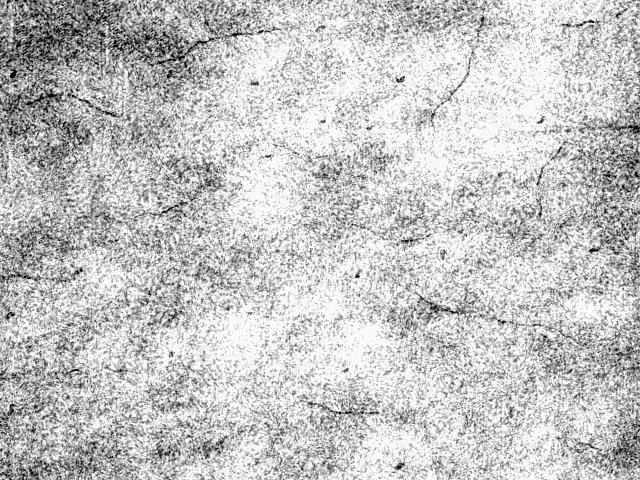
A WebGL 2 fragment shader for this texture:

```glsl
#version 300 es
precision highp float;

uniform vec2 u_resolution;
out vec4 fragColor;

#define GRAIN_SCALE 245.0
#define GRAIN_AMOUNT 0.80
#define PATCH_SCALE 9.0
#define PATCH_AMOUNT 0.47
#define SHADE_AMOUNT 1.0
#define CRACK_COUNT 15
#define CRACK_DEPTH 2.1
#define SCRATCH_COUNT 7
#define BLOT_SCALE 10.0
#define BLOT_CHANCE 0.14

float hash(vec2 p) {
    return fract(sin(dot(p, vec2(127.1, 311.7))) * 43758.5453);
}

mat2 rotation(float a) {
    float c = cos(a), s = sin(a);
    return mat2(c, -s, s, c);
}

// Value noise, 0 to 1
float noise(vec2 p) {
    vec2 i = floor(p), f = fract(p);
    f = f * f * (3.0 - 2.0 * f);
    return mix(mix(hash(i), hash(i + vec2(1, 0)), f.x),
               mix(hash(i + vec2(0, 1)), hash(i + vec2(1, 1)), f.x), f.y);
}

// Fine speckle with zero mean and unit spread
float grain(vec2 p) {
    p += 0.012 * vec2(noise(p * 23.0), noise(p * 23.0 + 40.0));
    float fine = noise(rotation(0.6) * p * GRAIN_SCALE * 1.5) - 0.5;
    float coarse = noise(rotation(1.1) * p * GRAIN_SCALE + 70.0) - 0.5;
    return (0.7 * fine + 0.7 * coarse) / 0.21;
}

// Clumped stains with zero mean and unit spread
float stains(vec2 p) {
    p = rotation(0.2) * p * vec2(0.85, 1.15) * PATCH_SCALE;
    float sum = 0.0, amp = 1.0;
    for (int i = 0; i < 4; i++) {
        sum += amp * (noise(p) - 0.5);
        p = rotation(0.7) * p * 2.1 + 17.0;
        amp *= 0.75;
    }
    return sum / 0.307;
}

// Broad dirt along the borders, heaviest at the upper left
float borderShade(vec2 uv) {
    float left = smoothstep(0.4, 0.0, uv.x) * mix(0.5, 1.1, uv.y);
    float top = smoothstep(0.7, 1.0, uv.y) * smoothstep(0.65, 0.1, uv.x);
    float right = smoothstep(0.85, 1.05, uv.x);
    float bottom = smoothstep(0.3, 0.0, uv.y) * smoothstep(0.7, 0.2, uv.x);
    return 1.2 * left + 0.9 * top + 1.3 * right + 0.5 * bottom - 0.33;
}

// Thin wandering cracks, mostly lying flat
float cracks(vec2 p, float aspect, float px) {
    float dark = 0.0;
    for (int i = 0; i < CRACK_COUNT; i++) {
        float k = float(i);
        float r1 = hash(vec2(k, 3.7)), r2 = hash(vec2(k, 9.1)), r3 = hash(vec2(k, 5.3));
        vec2 center = vec2(aspect * fract(k * 0.618 + 0.3), (k + r1) / float(CRACK_COUNT));
        float angle = (r2 - 0.5) * 0.9 + 1.2 * step(0.85, r3);
        float reach = mix(0.07, 0.25, r1 * r1);
        vec2 q = rotation(angle) * (p - center);
        float bend = 0.05 * (noise(vec2(q.x * 9.0, k * 7.0)) - 0.5)
                   + 0.008 * (noise(vec2(q.x * 60.0, k * 5.0)) - 0.5);
        float d = abs(q.y - bend);
        float width = mix(0.0004, 0.0014, r3);
        float line = 1.0 - smoothstep(width, width + 1.2 * px, d);
        float gaps = smoothstep(0.1, 0.5, noise(vec2(q.x * 35.0, k * 3.0 + 50.0)));
        float fade = smoothstep(reach, reach * 0.6, abs(q.x));
        dark += fade * (line * mix(0.25, 1.0, gaps) * mix(0.5, 1.0, r2) + 0.14 * exp(-d * 110.0));
    }
    return dark;
}

// Dark seam that thickens toward the right border
float seam(vec2 p, vec2 uv) {
    float grow = smoothstep(0.68, 1.0, uv.x);
    float d = abs(p.y - 0.73 - 0.012 * (noise(vec2(p.x * 12.0, 2.0)) - 0.5));
    return grow * exp(-d / (0.002 + 0.005 * grow));
}

// Pale upright scrapes in the dirty corner
float scratches(vec2 p, float px) {
    float light = 0.0;
    for (int i = 0; i < SCRATCH_COUNT; i++) {
        float k = float(i);
        vec2 center = vec2(0.5 * hash(vec2(k, 21.0)), mix(0.55, 0.95, hash(vec2(k, 33.0))));
        vec2 q = rotation(0.15 * (hash(vec2(k, 45.0)) - 0.5)) * (p - center);
        float reach = mix(0.03, 0.09, hash(vec2(k, 57.0)));
        float width = mix(0.001, 0.005, hash(vec2(k, 69.0)));
        light += smoothstep(reach, reach * 0.5, abs(q.y))
               * (1.0 - smoothstep(width * 0.4, width + px, abs(q.x)));
    }
    return min(light, 1.0);
}

// Rare small ragged blots
float blots(vec2 p, float px) {
    vec2 cell = floor(p * BLOT_SCALE);
    vec2 offset = 0.2 + 0.6 * vec2(hash(cell + 11.0), hash(cell + 23.0));
    vec2 q = rotation(6.28 * hash(cell + 31.0)) * (p - (cell + offset) / BLOT_SCALE);
    float radius = mix(0.003, 0.008, hash(cell + 47.0));
    float d = length(q * vec2(0.7, 1.5)) + 0.006 * (noise(p * 130.0) - 0.5);
    return step(hash(cell + 59.0), BLOT_CHANCE) * (1.0 - smoothstep(radius - px, radius + px, d));
}

void main() {
    vec2 uv = gl_FragCoord.xy / u_resolution;
    vec2 p = gl_FragCoord.xy / u_resolution.y;
    float px = 1.0 / u_resolution.y;

    // Layers add up in units of tonal spread
    float z = GRAIN_AMOUNT * grain(p) + PATCH_AMOUNT * stains(p);
    z -= SHADE_AMOUNT * borderShade(uv);
    z += 1.1 * scratches(p, px);
    z -= CRACK_DEPTH * cracks(p, u_resolution.x / u_resolution.y, px);
    z -= 2.0 * seam(p, uv) + 2.2 * blots(p, px);

    // Tone curve: bright plateau, long dark tail
    z = clamp(z, -3.2, 2.0);
    float tone = clamp(0.825 + 0.2 * z - 0.02 * z * z, 0.04, 0.98);
    fragColor = vec4(vec3(tone), 1.0);
}
```
